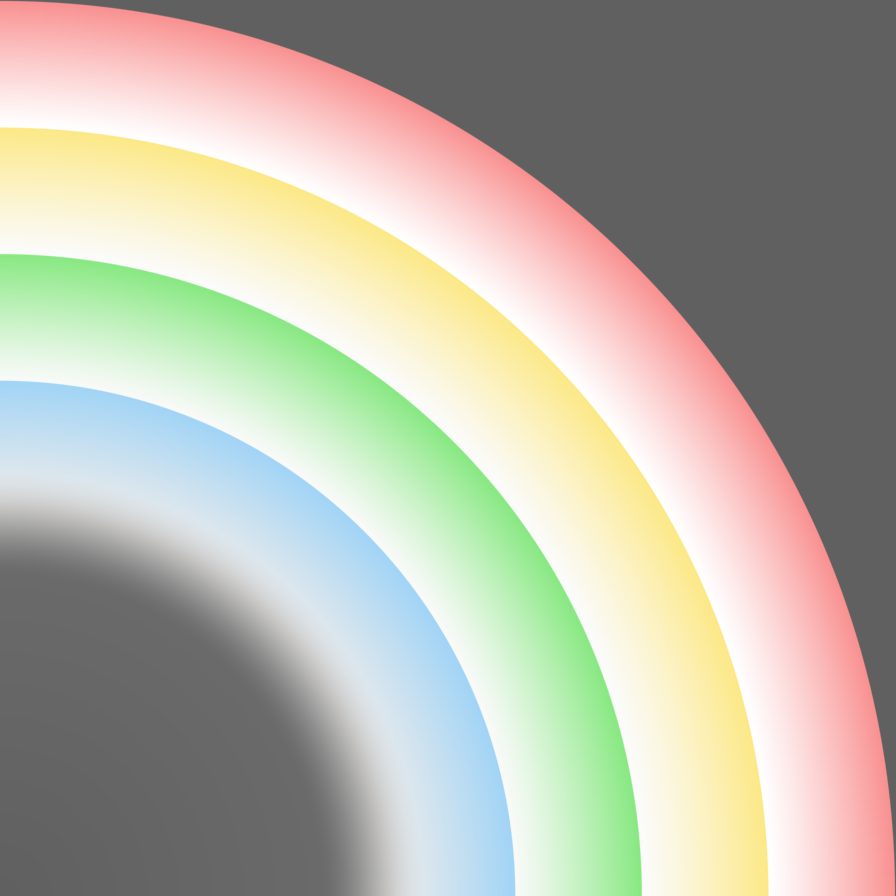
Reproduce this background procedurally as a three.js fragment shader.

```glsl
#define OUTER_RADIUS 0.999
#define BAND_WIDTH 0.1413
#define BAND_COUNT 4
#define FADE_POWER 1.15
#define CORE_INNER 0.355
#define CORE_OUTER 0.478
#define EDGE_SOFTNESS 0.001
#define BACKDROP vec3(0.376)
#define CORE_RIM vec3(0.415)

varying vec2 vUv;

// Saturated colour at the outer edge of each band
vec3 rimColor(int band) {
  if (band == 0) return vec3(0.976, 0.565, 0.565);
  if (band == 1) return vec3(0.988, 0.910, 0.525);
  if (band == 2) return vec3(0.530, 0.910, 0.505);
  return vec3(0.630, 0.830, 0.965);
}

// Pale colour at the inner edge of each band
vec3 paleColor(int band) {
  if (band == 0) return vec3(1.0);
  if (band == 1) return vec3(0.985);
  if (band == 2) return vec3(0.975, 0.980, 0.975);
  return vec3(0.930, 0.925, 0.920);
}

float discMask(float dist, float radius) {
  return 1.0 - smoothstep(-EDGE_SOFTNESS, EDGE_SOFTNESS, dist - radius);
}

void main() {
  float dist = length(vUv);
  vec3 color = BACKDROP;

  // Nested discs, painted from the outside in
  for (int band = 0; band < BAND_COUNT; band++) {
    float radius = OUTER_RADIUS - float(band) * BAND_WIDTH;
    float depth = clamp((radius - dist) / BAND_WIDTH, 0.0, 1.0);
    float tint = pow(1.0 - depth, FADE_POWER);
    vec3 bandColor = mix(paleColor(band), rimColor(band), tint);
    color = mix(color, bandColor, discMask(dist, radius));
  }

  // Dark core with a soft rim
  vec3 core = mix(BACKDROP, CORE_RIM, clamp(dist / CORE_INNER, 0.0, 1.0));
  color = mix(core, color, smoothstep(CORE_INNER, CORE_OUTER, dist));

  gl_FragColor = vec4(color, 1.0);
}
```
